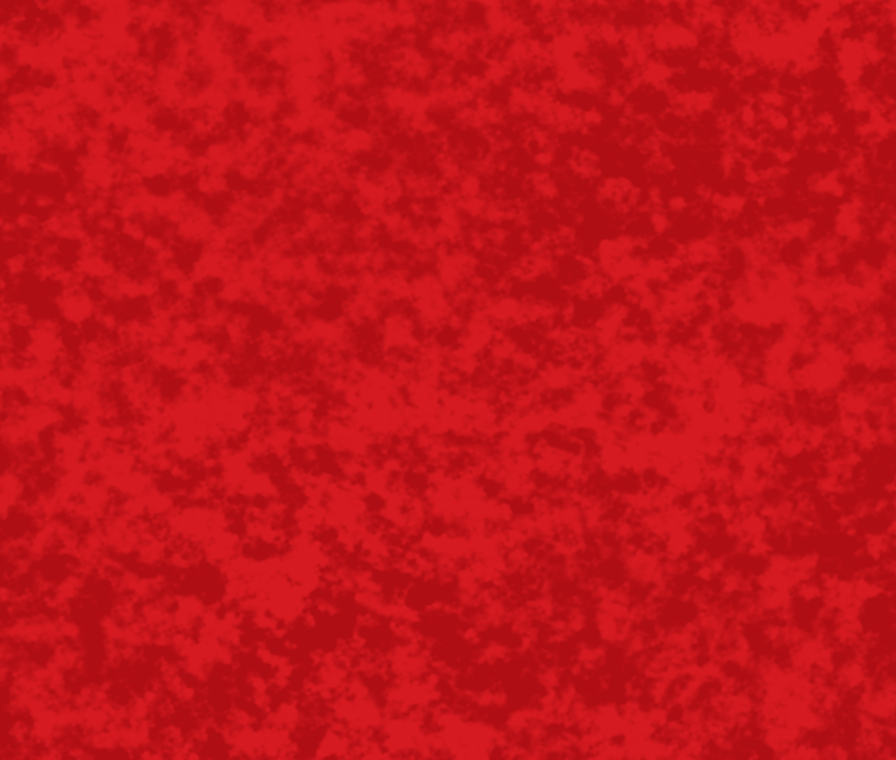
Give the GLSL for this texture, as a WebGL 1 fragment shader.

```glsl
precision highp float;
uniform vec2 u_resolution;

float hash(vec2 p) {
  return fract(sin(dot(p, vec2(127.1, 311.7))) * 43758.5453);
}

float valueNoise(vec2 p) {
  vec2 cell = floor(p);
  vec2 f = fract(p);
  f = f * f * (3.0 - 2.0 * f);
  float low = mix(hash(cell), hash(cell + vec2(1.0, 0.0)), f.x);
  float high = mix(hash(cell + vec2(0.0, 1.0)), hash(cell + vec2(1.0, 1.0)), f.x);
  return mix(low, high, f.y);
}

// Centred fractal noise, each octave turned to hide the lattice
float mottle(vec2 p) {
  float sum = 0.0;
  float amplitude = 0.46;
  for (int i = 0; i < 4; i++) {
    sum += amplitude * (valueNoise(p) - 0.5);
    p = mat2(0.8, 0.6, -0.6, 0.8) * p * 1.75 + 17.3;
    amplitude *= 0.78;
  }
  return sum;
}

void main() {
  vec2 uv = gl_FragCoord.xy / u_resolution;
  vec2 p = gl_FragCoord.xy / u_resolution.x;

  // Ragged small blotches
  float tone = mottle(p * vec2(38.0, 42.0)) - 0.008;

  // Broad horizontal drifts and faint streaks
  tone += 0.13 * (valueNoise(p * vec2(4.0, 9.0) + 31.0) - 0.5);
  tone += 0.13 * (valueNoise(p * vec2(9.0, 24.0) + 53.0) - 0.5);
  tone += 0.04 * cos(13.0 * uv.y + 0.8 * sin(4.0 * uv.x));

  // Darker side margins
  float sideDistance = min(uv.x, 1.0 - uv.x);
  tone -= 0.05 * (1.0 - smoothstep(0.0, 0.09, sideDistance));

  // Some regions are softer than others
  float softness = mix(0.16, 0.29, valueNoise(p * vec2(3.0, 4.0) + 90.0));
  float light = smoothstep(-softness, softness, tone);

  vec3 deepRed = vec3(0.688, 0.054, 0.078);
  vec3 brightRed = vec3(0.838, 0.100, 0.128);
  gl_FragColor = vec4(mix(deepRed, brightRed, light), 1.0);
}
```
